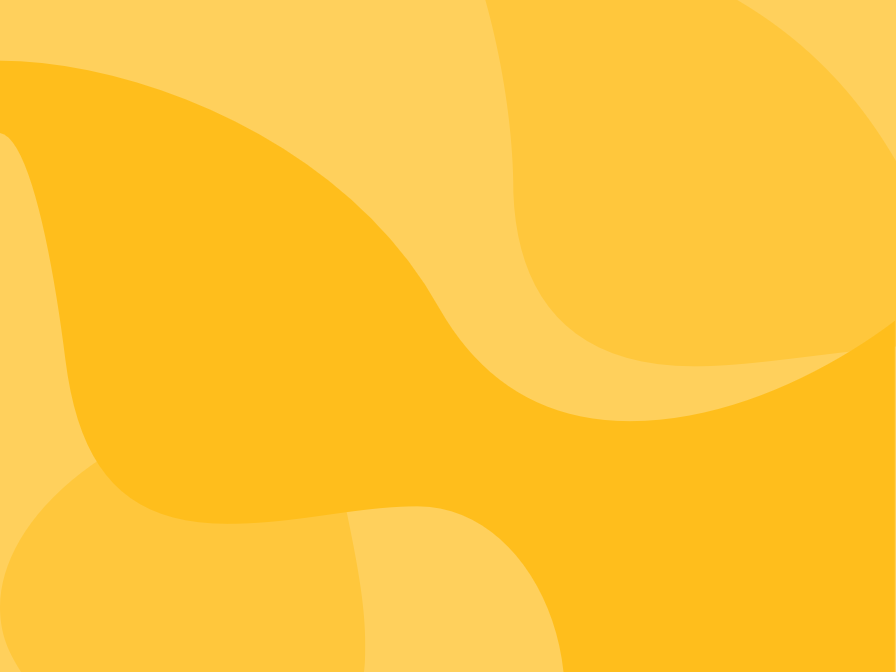
A Shadertoy shader for this background:

```glsl
// Outline being traced around a point: pen position, squared distance, inside sign
struct Outline { vec2 point, pen; float dist2, side; };

Outline startAt(vec2 point, vec2 pen) {
    return Outline(point, pen, 1e5, 1.0);
}

void lineTo(inout Outline o, vec2 end) {
    vec2 edge = end - o.pen, w = o.point - o.pen;
    vec2 gap = w - edge * clamp(dot(w, edge) / max(dot(edge, edge), 1e-8), 0.0, 1.0);
    o.dist2 = min(o.dist2, dot(gap, gap));

    // Flip the sign at every crossing of a horizontal ray
    bool below = o.pen.y > o.point.y, above = end.y > o.point.y;
    if (below != above && w.x < edge.x * w.y / edge.y) o.side = -o.side;
    o.pen = end;
}

// Cubic Bezier from the pen to end
void curveTo(inout Outline o, vec2 c1, vec2 c2, vec2 end) {
    vec2 start = o.pen;
    for (int i = 1; i <= 20; i++) {
        float t = float(i) / 20.0, s = 1.0 - t;
        lineTo(o, s * s * s * start + 3.0 * s * t * (s * c1 + t * c2) + t * t * t * end);
    }
}

float coverage(Outline o, float pixel) {
    return clamp(0.5 - o.side * sqrt(o.dist2) / pixel, 0.0, 1.0);
}

Outline upperBlob(vec2 p) {
    Outline o = startAt(p, vec2(4.16, 5.76));
    curveTo(o, vec2(4.30, 5.26), vec2(4.40, 4.66), vec2(4.40, 4.11));
    curveTo(o, vec2(4.43, 3.26), vec2(4.85, 2.62), vec2(5.95, 2.62));
    curveTo(o, vec2(6.40, 2.62), vec2(6.90, 2.71), vec2(7.68, 2.79));
    lineTo(o, vec2(8.50, 2.87));
    lineTo(o, vec2(7.68, 4.38));
    curveTo(o, vec2(7.40, 4.86), vec2(7.00, 5.36), vec2(6.32, 5.76));
    lineTo(o, vec2(5.40, 6.30));
    lineTo(o, vec2(4.00, 6.30));
    lineTo(o, vec2(4.16, 5.76));
    return o;
}

Outline lowerBlob(vec2 p) {
    Outline o = startAt(p, vec2(1.10, 1.97));
    curveTo(o, vec2(0.35, 1.56), vec2(0.00, 1.01), vec2(0.00, 0.56));
    curveTo(o, vec2(0.00, 0.31), vec2(0.08, 0.16), vec2(0.18, 0.00));
    lineTo(o, vec2(0.60, -0.60));
    lineTo(o, vec2(3.00, -0.60));
    lineTo(o, vec2(3.12, 0.00));
    curveTo(o, vec2(3.13, 0.08), vec2(3.13, 0.16), vec2(3.13, 0.24));
    curveTo(o, vec2(3.13, 0.61), vec2(3.05, 1.01), vec2(2.90, 1.71));
    lineTo(o, vec2(1.10, 1.97));
    return o;
}

Outline wavyBand(vec2 p) {
    // Upper edge, left to right
    Outline o = startAt(p, vec2(0.00, 5.24));
    curveTo(o, vec2(1.15, 5.24), vec2(2.97, 4.56), vec2(3.77, 3.11));
    curveTo(o, vec2(4.12, 2.50), vec2(4.65, 2.15), vec2(5.40, 2.15));
    curveTo(o, vec2(6.25, 2.15), vec2(7.10, 2.58), vec2(7.67, 3.01));
    lineTo(o, vec2(7.67, -1.00));
    lineTo(o, vec2(4.83, -1.00));
    lineTo(o, vec2(4.83, 0.00));

    // Lower edge, right to left
    curveTo(o, vec2(4.75, 0.76), vec2(4.25, 1.42), vec2(3.58, 1.42));
    curveTo(o, vec2(3.05, 1.42), vec2(2.55, 1.27), vec2(1.95, 1.27));
    curveTo(o, vec2(1.08, 1.27), vec2(0.68, 1.72), vec2(0.56, 2.68));
    curveTo(o, vec2(0.45, 3.56), vec2(0.25, 4.58), vec2(0.00, 4.62));
    lineTo(o, vec2(-1.00, 4.62));
    lineTo(o, vec2(-1.00, 5.24));
    lineTo(o, vec2(0.00, 5.24));
    return o;
}

void mainImage(out vec4 fragColor, in vec2 fragCoord) {
    // The canvas spans 7.68 by 5.76 units
    vec2 p = fragCoord / iResolution.xy * vec2(7.68, 5.76);
    float pixel = 5.76 / iResolution.y;

    vec3 paleYellow = vec3(1.0, 0.816, 0.36);
    vec3 warmYellow = vec3(1.0, 0.78, 0.235);
    vec3 amber = vec3(1.0, 0.745, 0.11);

    // Layers from back to front
    vec3 color = mix(paleYellow, warmYellow, coverage(upperBlob(p), pixel));
    color = mix(color, warmYellow, coverage(lowerBlob(p), pixel));
    color = mix(color, amber, coverage(wavyBand(p), pixel));
    fragColor = vec4(color, 1.0);
}
```
